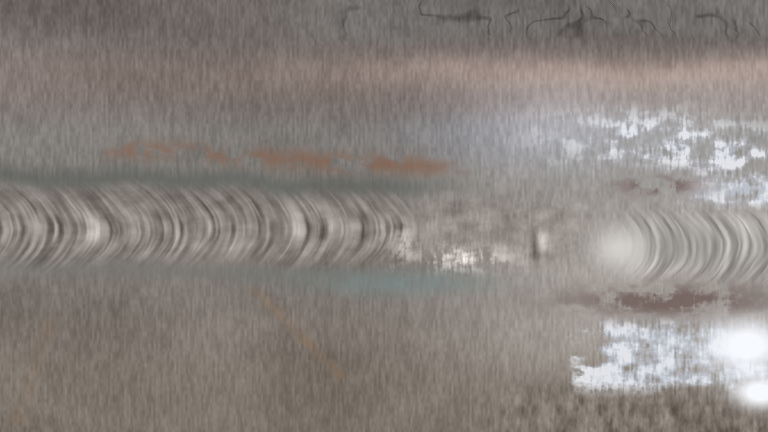
Give the GLSL for this texture, as a Shadertoy shader.

```glsl
// Brushed, rusty steel plate with a rippled weld bead and bright worn patches.

float hash(vec2 p) {
    vec3 q = fract(vec3(p.xyx) * 0.1031);
    q += dot(q, q.yzx + 33.33);
    return fract((q.x + q.y) * q.z);
}

float noise(vec2 p) {
    vec2 i = floor(p), f = fract(p);
    f = f * f * (3.0 - 2.0 * f);
    return mix(mix(hash(i), hash(i + vec2(1, 0)), f.x),
               mix(hash(i + vec2(0, 1)), hash(i + vec2(1, 1)), f.x), f.y);
}

float fbm(vec2 p) {
    float sum = 0.0, amp = 0.5;
    for (int i = 0; i < 5; i++) {
        sum += amp * noise(p);
        p = mat2(1.6, 1.2, -1.2, 1.6) * p + 7.3;
        amp *= 0.5;
    }
    return sum;
}

// Soft elliptical spot, one at its centre
float spot(vec2 p, vec2 centre, vec2 radius) {
    vec2 d = (p - centre) / radius;
    return exp(-dot(d, d));
}

// Soft horizontal band
float band(float y, float centre, float radius) {
    return spot(vec2(0.0, y), vec2(0.0, centre), vec2(1.0, radius));
}

// Soft interval between a and b
float span(float v, float a, float b, float soft) {
    return smoothstep(a - soft, a + soft, v) * (1.0 - smoothstep(b - soft, b + soft, v));
}

float scratch(vec2 p, vec2 a, vec2 b, float width) {
    vec2 d = b - a;
    float t = clamp(dot(p - a, d) / dot(d, d), 0.0, 1.0);
    return 1.0 - smoothstep(0.0, width, length(p - a - d * t));
}

// Uneven solidification ripples, bulging to the right
float ripples(vec2 p, float mid, float bend) {
    float dy = p.y - mid;
    float u = p.x + bend * dy * dy + 0.02 * (fbm(p * 11.0) - 0.5);
    float fine = noise(vec2(u * 95.0, dy * 13.0)) + 0.6 * noise(vec2(u * 190.0, dy * 20.0 + 5.0));
    return 1.5 * (fine - 0.8) + 0.7 * (noise(vec2(u * 23.0, dy * 9.0 + 3.0)) - 0.5);
}

vec3 plate(vec2 p, float cloud, float grain) {
    vec3 col = mix(vec3(0.475, 0.44, 0.405), vec3(0.50, 0.47, 0.445), smoothstep(0.08, 0.34, p.y));
    col = mix(col, vec3(0.495, 0.48, 0.465), smoothstep(0.45, 0.66, p.y));
    col = mix(col, vec3(0.495, 0.45, 0.43), smoothstep(0.69, 0.79, p.y));
    col = mix(col, vec3(0.43, 0.405, 0.39), smoothstep(0.84, 0.95, p.y));
    col += vec3(0.12, 0.125, 0.13) * smoothstep(0.75, 1.4, p.x) * span(p.y, 0.12, 0.85, 0.07);
    col += vec3(0.10, 0.075, 0.06) * spot(p, vec2(1.45, 0.835 + 0.05 * (cloud - 0.5)), vec2(0.7, 0.04));
    col += vec3(0.04, 0.05, 0.08) * spot(p, vec2(1.2, 0.69), vec2(0.3, 0.08));

    // Dark scaly crust with faint cracks along the upper right
    float crust = smoothstep(0.55, 0.9, p.x) * smoothstep(0.0, 0.05, p.y - 0.88 + 0.08 * (cloud - 0.5));
    float crack = abs(noise(vec2(p.x * 24.0 + 5.0 * cloud, p.y * 13.0)) - 0.5);
    col = mix(col, vec3(0.455, 0.445, 0.435), crust * 0.8);
    col -= 0.10 * crust * (1.0 - smoothstep(0.0, 0.07, crack)) * smoothstep(0.3, 0.65, noise(p * 30.0));

    // Pitted strip at the lower right
    float pits = smoothstep(1.0, 1.3, p.x) * (1.0 - smoothstep(0.06, 0.15, p.y));
    col += pits * (0.3 * (fbm(p * vec2(75.0, 40.0)) - 0.5) + 0.03);
    return col + 0.13 * (cloud - 0.5) + 0.12 * (grain - 0.5);
}

void mainImage(out vec4 fragColor, in vec2 fragCoord) {
    vec2 p = fragCoord / iResolution.y;
    float cloud = fbm(p * vec2(4.0, 7.0) + 3.0);
    float grain = 0.6 * noise(p * vec2(190.0, 40.0)) + 0.4 * noise(p * vec2(270.0, 110.0));
    float flakes = fbm(p * vec2(24.0, 42.0) + 11.0);
    float chips = flakes + 0.35 * (grain - 0.5);
    vec3 col = plate(p, cloud, grain);

    // Rust stains and scratches
    float rust = band(p.y, 0.668 - 0.055 * p.x, 0.024) * span(p.x, 0.25, 1.05, 0.08);
    col = mix(col, vec3(0.52, 0.39, 0.32), 0.75 * rust * smoothstep(0.3, 0.65, chips));
    float lines = scratch(p, vec2(0.59, 0.33), vec2(0.79, 0.13), 0.02)
                + 0.6 * scratch(p, vec2(0.11, 0.24), vec2(0.04, 0.03), 0.03);
    col = mix(col, vec3(0.56, 0.44, 0.34), 0.6 * lines * chips);

    // Shadowed green-grey seams on both sides of the bead
    float left = 1.0 - smoothstep(0.85, 1.2, p.x);
    float wave = 0.04 * (fbm(vec2(p.x * 9.0, 4.0)) - 0.5);
    col = mix(col, vec3(0.37, 0.385, 0.37), 0.7 * left * band(p.y, 0.592 - 0.03 * p.x + wave, 0.025));
    col = mix(col, vec3(0.46, 0.465, 0.45), 0.6 * left * band(p.y, 0.385 - 0.03 * p.x, 0.025));
    col = mix(col, vec3(0.48, 0.54, 0.54), 0.7 * spot(p, vec2(0.92, 0.345), vec2(0.22, 0.028)) * (0.5 + chips));

    // Main bead, fading into a smooth end and a small crater
    float body = span(p.y, 0.395 + wave, 0.57 - 0.025 * p.x + wave, 0.03);
    float bead = body * (1.0 - smoothstep(0.93, 0.98, p.x + 4.0 * pow(p.y - 0.46, 2.0)));
    float core = band(p.y, 0.465, 0.07);
    vec3 metal = vec3(0.47, 0.445, 0.425) + 0.09 * core + 0.2 * (flakes - 0.5);
    metal += 0.2 * ripples(p, 0.47, 6.5) * (0.3 + 0.7 * core);
    col = mix(col, metal, 0.95 * bead);
    col += 0.2 * spot(p, vec2(0.935, 0.43), vec2(0.03, 0.045)) * smoothstep(0.3, 0.7, chips);
    float tail = body * span(p.x, 0.97, 1.36, 0.04);
    col = mix(col, vec3(0.60, 0.575, 0.555) + 0.3 * (chips - 0.5), 0.7 * tail);
    col += 0.35 * spot(p, vec2(1.07, 0.40), vec2(0.09, 0.025)) * smoothstep(0.35, 0.7, chips);
    col -= 0.13 * spot(p, vec2(1.05, 0.515), vec2(0.025, 0.02));
    col += 0.25 * spot(p, vec2(1.255, 0.445), vec2(0.012, 0.025));
    col -= 0.22 * spot(p, vec2(1.238, 0.43), vec2(0.01, 0.035));

    // Second bead with its bright start
    float second = span(p.y, 0.36, 0.5, 0.03) * smoothstep(1.4, 1.5, p.x);
    col = mix(col, vec3(0.65, 0.635, 0.62) + 0.2 * ripples(p, 0.43, 7.0), 0.9 * second);
    col = mix(col, vec3(0.86, 0.85, 0.83), 0.85 * spot(p, vec2(1.43, 0.425), vec2(0.06, 0.05)));

    // Worn reflective patches, broken up by flaking
    float upper = spot(p, vec2(1.47, 0.68), vec2(0.18, 0.06)) + spot(p, vec2(1.7, 0.64), vec2(0.16, 0.06));
    float streak = spot(p, vec2(1.74, 0.555), vec2(0.17, 0.03));
    float lower = smoothstep(1.31, 1.42, p.x + 0.2 * (flakes - 0.5)) * span(p.y, 0.1, 0.255, 0.03);
    float shine = smoothstep(0.25, 0.8, chips + 0.15 * (streak + lower));
    vec3 silver = mix(vec3(0.74, 0.76, 0.80), vec3(0.90, 0.91, 0.93), smoothstep(0.45, 0.7, chips));
    col = mix(col, silver, clamp(1.2 * shine * (upper + 1.4 * streak + lower), 0.0, 0.95));
    float glare = spot(p, vec2(1.73, 0.2), vec2(0.085, 0.06)) + spot(p, vec2(1.76, 0.09), vec2(0.06, 0.035));
    col = mix(col, vec3(0.97, 0.98, 1.0), clamp(1.2 * glare, 0.0, 1.0));

    // Dark rust flakes between the bright patches
    float scab = spot(p, vec2(1.55, 0.305), vec2(0.23, 0.035)) + spot(p, vec2(1.53, 0.57), vec2(0.1, 0.025));
    col = mix(col, vec3(0.43, 0.36, 0.34), clamp(scab * smoothstep(0.3, 0.62, chips), 0.0, 0.8));

    fragColor = vec4(clamp(col, 0.0, 1.0), 1.0);
}
```
